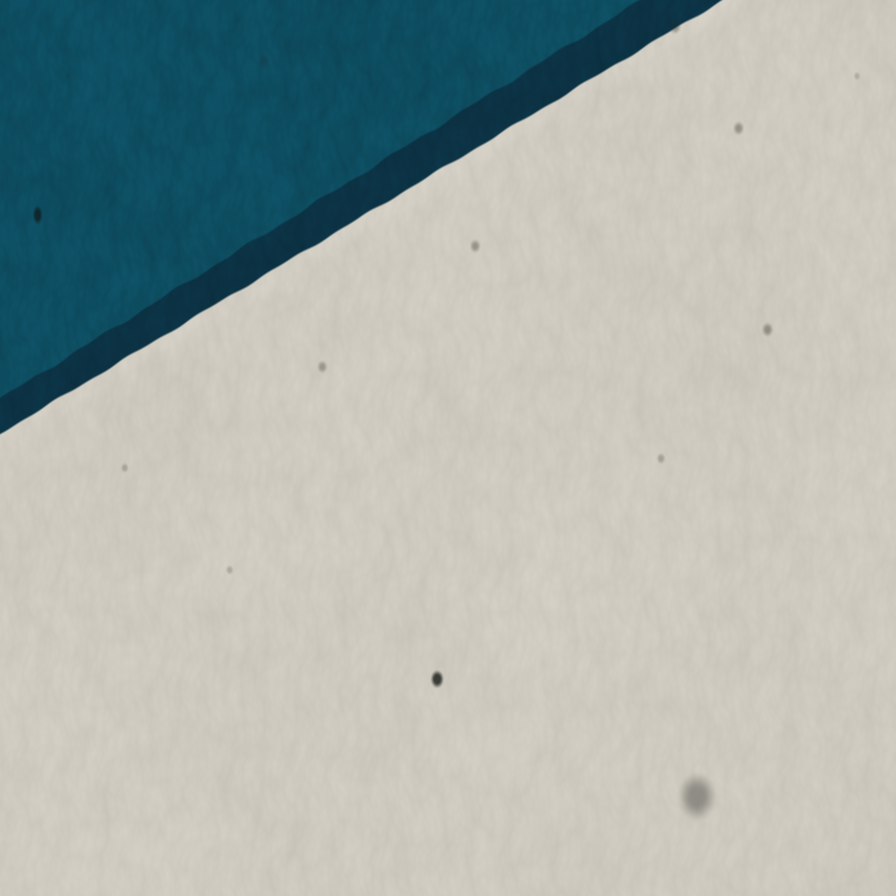
This background is drawn by a Shadertoy shader. Its source:

```glsl
// Aged paper with a teal corner cut by a slanted edge and a darker border band.
// Two half-planes set the layout; stretched cellular noise gives the vertical
// fibres, layered sines the broad mottling, and a hashed grid the small flecks.

const vec3 PAPER = vec3(0.807, 0.789, 0.747);
const vec3 TEAL  = vec3(0.052, 0.300, 0.376);
const vec3 BAND  = vec3(0.045, 0.196, 0.265);
const vec3 INK   = vec3(0.13, 0.14, 0.13);

vec2 hash2(vec2 p) {
    vec3 q = fract(p.xyx * vec3(0.1031, 0.1030, 0.0973));
    q += dot(q, q.yzx + 33.33);
    return fract((q.xx + q.yz) * q.zy);
}

// Distance to the nearest jittered cell point, roughly centred on zero
float cellular(vec2 p) {
    vec2 cell = floor(p), local = fract(p);
    float nearest = 4.0;
    for (int y = -1; y <= 1; y++) {
        for (int x = -1; x <= 1; x++) {
            vec2 offset = vec2(x, y);
            vec2 d = offset + hash2(cell + offset) - local;
            nearest = min(nearest, dot(d, d));
        }
    }
    return sqrt(nearest) - 0.46;
}

// Rotated, warped sine layers for soft blotches
float mottle(vec2 p) {
    float sum = 0.0, gain = 0.5;
    for (int i = 0; i < 5; i++) {
        sum += gain * sin(p.x + 1.3 * sin(p.y * 0.8)) * sin(p.y + sin(p.x * 0.7));
        p = mat2(0.8, 0.6, -0.6, 0.8) * p * 1.8 + 2.7;
        gain *= 0.7;
    }
    return sum;
}

// Vertical fibre grain at three scales
float fibres(vec2 uv) {
    vec2 p = uv + 0.003 * vec2(sin(uv.y * 61.0), sin(uv.x * 83.0));
    return 0.45 * cellular(p * vec2(42.0, 19.0))
         + 0.40 * cellular(p * vec2(95.0, 38.0) + 17.0)
         + 0.30 * cellular(p * vec2(170.0, 85.0) + 41.0);
}

// Signed height above a line given by its left intercept and slope
float aboveLine(vec2 uv, float intercept, float slope) {
    return (uv.y - intercept - slope * uv.x) / sqrt(1.0 + slope * slope);
}

// Soft elliptical spot
float spot(vec2 uv, vec2 center, vec2 radius, float softness) {
    return 1.0 - smoothstep(1.0 - softness, 1.0 + softness, length((uv - center) / radius));
}

// Sparse faint flecks, one candidate per grid cell
float flecks(vec2 uv, float cells, float density) {
    vec2 cell = floor(uv * cells);
    vec2 place = 0.2 + 0.6 * hash2(cell + 5.0);
    vec2 trait = hash2(cell + 71.0);
    float radius = mix(0.003, 0.006, trait.y);
    float present = step(trait.x, density);
    return present * mix(0.15, 0.4, trait.y)
         * spot(uv, (cell + place) / cells, vec2(radius * 0.8, radius), 0.7);
}

void mainImage(out vec4 fragColor, in vec2 fragCoord) {
    vec2 uv = fragCoord / iResolution.xy;
    float soft = max(0.0016, 1.0 / iResolution.y);

    // Slightly uneven printed edges
    float wobble = 0.0007 * sin(uv.x * 74.0) + 0.0005 * sin(uv.x * 161.0 + 1.0);
    float outer = aboveLine(uv, 0.516, 0.600) + wobble;
    float inner = aboveLine(uv, 0.555, 0.622) - wobble * 1.5;
    float printed = smoothstep(-soft, soft, outer);
    float tealMask = smoothstep(-soft, soft, inner);

    // Surface texture
    float grain = fibres(uv);
    float cloud = mottle(uv * vec2(11.0, 8.0));
    vec3 paper = PAPER * (1.0 - 0.065 * grain + 0.012 * cloud);
    paper += 0.018 * smoothstep(0.03, 0.0, -outer);
    vec3 ink = mix(BAND, TEAL, tealMask) * (1.0 - 0.20 * grain + 0.05 * cloud);
    vec3 color = mix(paper, ink, printed);

    // Flecks and stains
    color = mix(color, INK, flecks(uv, 9.0, 0.13) * (1.0 - 0.5 * printed));
    color = mix(color, INK, 0.85 * spot(uv, vec2(0.488, 0.242), vec2(0.0055, 0.0075), 0.5));
    color = mix(color, INK, 0.36 * spot(uv, vec2(0.778, 0.111), vec2(0.015, 0.019), 0.6));
    color = mix(color, INK * 0.5, 0.65 * spot(uv, vec2(0.042, 0.760), vec2(0.004, 0.008), 0.5));

    fragColor = vec4(color, 1.0);
}
```
